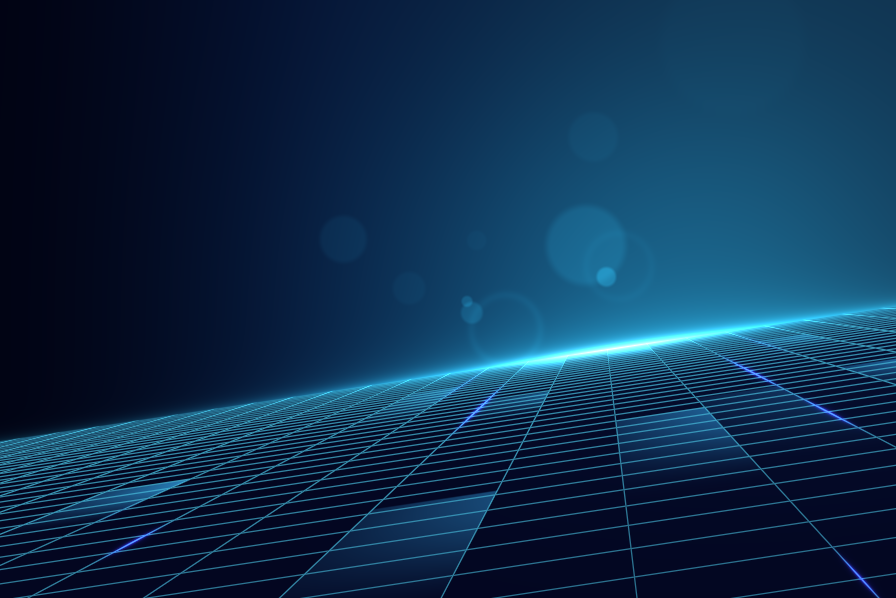
This background is drawn by a WebGL 2 fragment shader. Its source:

```glsl
#version 300 es
precision highp float;
// Tilted neon grid floor under a glowing horizon, with soft lens discs in a deep blue sky.

uniform vec2 u_resolution;
out vec4 outColor;

// Layout, in units of the canvas height
const float SLOPE = 0.151;          // tilt of the horizon
const float EDGE_Y = 0.262;         // horizon height at the left side
const float VANISH_X = 1.004;       // where the columns converge
const float VANISH_LIFT = 0.096;    // vanishing line above the visible edge
const float COLUMN_STEP = 0.685;
const float COLUMN_SHIFT = 0.118;
const float ROW_STEP = 0.23;
const float LINE_HALF = 0.0011;
const float HOT_X = 1.03;           // brightest place on the horizon

const vec3 SKY_DARK = vec3(0.004, 0.012, 0.075);
const vec3 SKY_NAVY = vec3(0.018, 0.070, 0.200);
const vec3 SKY_LIGHT = vec3(0.060, 0.185, 0.295);
const vec3 SKY_GLOW = vec3(0.045, 0.215, 0.255);
const vec3 FLOOR_DARK = vec3(0.010, 0.022, 0.125);
const vec3 CYAN = vec3(0.16, 0.70, 0.80);
const vec3 LINE_COLOR = vec3(0.28, 0.74, 0.86);
const vec3 TILE_COLOR = vec3(0.16, 0.52, 0.66);
const vec3 SPARK_COLOR = vec3(0.25, 0.22, 1.0);

// Lens discs: centre, radius, strength (negative strength draws a ring)
const vec4 DISCS[11] = vec4[11](
  vec4(0.980, 0.590, 0.066, 0.10), vec4(1.014, 0.537, 0.016, 0.20),
  vec4(1.035, 0.555, 0.055, -0.025), vec4(0.574, 0.600, 0.039, 0.06),
  vec4(0.789, 0.477, 0.018, 0.12), vec4(0.781, 0.496, 0.009, 0.15),
  vec4(0.846, 0.449, 0.058, -0.045), vec4(0.684, 0.518, 0.027, 0.035),
  vec4(0.992, 0.771, 0.041, 0.035), vec4(0.797, 0.598, 0.016, 0.025),
  vec4(1.225, 0.930, 0.120, 0.012));

// Lit tiles: column, far depth, near depth, strength
const vec4 TILES[10] = vec4[10](
  vec4(-2.0, 0.304, 0.50, 0.50), vec4(0.0, 0.217, 0.36, 0.60),
  vec4(3.0, 0.184, 0.24, 0.75), vec4(-6.0, 0.207, 0.26, 0.90),
  vec4(-2.0, 0.096, 0.125, 1.0), vec4(-2.0, 0.151, 0.19, 0.55),
  vec4(-4.0, 0.121, 0.17, 0.65), vec4(1.0, 0.200, 0.34, 0.28),
  vec4(3.0, 0.120, 0.145, 0.6), vec4(0.0, 0.100, 0.118, 0.8));

// Violet sparks running along the columns
const vec2 SPARKS[5] = vec2[5](vec2(0.225, 0.088), vec2(0.80, 0.313),
  vec2(1.26, 0.375), vec2(1.44, 0.035), vec2(1.385, 0.307));

float hash(float n) {
  return fract(sin(n * 12.9898) * 43758.5453);
}

float bell(float x, float width) {
  return exp(-x * x / (width * width));
}

// Distance to the nearest integer
float toLine(float x) {
  return abs(fract(x + 0.5) - 0.5);
}

float stroke(float dist, float pixel) {
  return clamp((LINE_HALF - dist) / pixel + 0.5, 0.0, 1.0);
}

vec3 sky(vec2 p, float pixel) {
  vec3 color = mix(SKY_DARK, SKY_NAVY, smoothstep(-0.05, 0.65, p.x));
  color = mix(color, SKY_LIGHT, smoothstep(0.35, 1.35, p.x));
  color += SKY_GLOW * bell(length((p - vec2(1.10, 0.48)) * vec2(0.85, 1.0)), 0.42);
  for (int i = 0; i < DISCS.length(); i++) {
    vec4 disc = DISCS[i];
    float dist = length(p - disc.xy) - disc.z;
    float soft = pixel + 0.10 * disc.z;
    float fill = 1.0 - smoothstep(-soft, soft, dist);
    float shape = disc.w < 0.0 ? bell(dist, 0.007) + 0.2 * fill : fill;
    color += CYAN * shape * abs(disc.w);
  }
  return color;
}

vec3 ground(vec2 p, float below, float pixel) {
  // Perspective coordinates
  float depth = below + VANISH_LIFT;
  float u = (p.x - VANISH_X) / depth;
  float column = (u - COLUMN_SHIFT) / COLUMN_STEP;
  float rowGap = ROW_STEP * depth * depth;
  float columnDist = toLine(column) * COLUMN_STEP * depth / length(vec2(1.0 - SLOPE * u, u));
  float rowDist = toLine(1.0 / (depth * ROW_STEP)) * rowGap;

  vec3 color = FLOOR_DARK + vec3(0.01, 0.035, 0.06) * smoothstep(0.3, 1.5, p.x) * bell(below, 0.3);

  // Tiles fade towards the viewer
  float id = floor(column);
  for (int i = 0; i < TILES.length(); i++) {
    vec4 tile = TILES[i];
    float inside = smoothstep(-pixel, pixel, depth - tile.y) * step(abs(id - tile.x), 0.5);
    float fade = 1.0 - smoothstep(tile.y, tile.z, depth);
    color += TILE_COLOR * inside * fade * tile.w * mix(0.45, 1.0, fract(column));
  }

  // Rows blend to an even tone where they become too dense
  float rows = mix(0.42, stroke(rowDist, pixel), smoothstep(0.8, 2.5, rowGap / pixel));
  float columns = stroke(columnDist, pixel) * mix(0.85, 1.0, hash(floor(column + 0.5)));
  float light = mix(0.66, 0.85, bell(below, 0.25));
  color = mix(color, LINE_COLOR, max(rows * 0.85, columns) * light);

  for (int i = 0; i < SPARKS.length(); i++) {
    float near = bell(length(p - SPARKS[i]), 0.040);
    color += SPARK_COLOR * near * (0.6 * bell(columnDist, 0.003) + 0.12 * bell(columnDist, 0.008));
  }
  return color;
}

void main() {
  vec2 p = gl_FragCoord.xy / u_resolution.y;
  float pixel = 1.0 / u_resolution.y;
  float below = EDGE_Y + SLOPE * p.x - p.y;

  vec3 color = mix(sky(p, pixel), ground(p, max(below, 0.0), pixel),
                   smoothstep(-pixel, pixel, below));

  // Horizon light: wide haze above, thin bloom, white core
  float offset = p.x - HOT_X;
  float spread = bell(offset, 0.45);
  float away = abs(below);
  float haze = exp(-away / (below > 0.0 ? 0.014 : 0.042));
  color += CYAN * haze * spread * 0.42;
  color += CYAN * exp(-away / 0.008) * (0.20 + 0.45 * spread);
  color += vec3(0.75, 0.85, 0.80) * exp(-away / 0.005) * bell(offset, 0.15);

  outColor = vec4(min(color, 1.0), 1.0);
}
```
